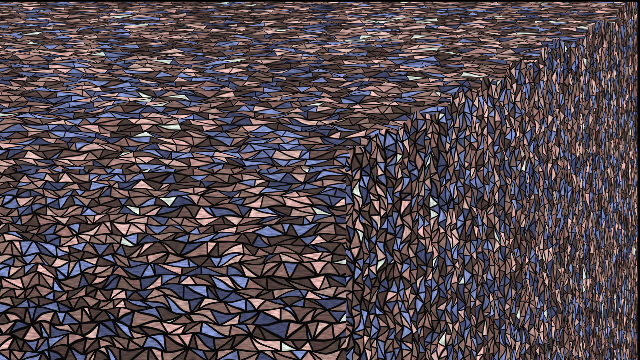
Reproduce this pattern procedurally as a WebGL 1 fragment shader.

```glsl
precision highp float;
// A mosaic of jittered triangles on two walls that shrink toward the top and right edges.
uniform vec2 u_resolution;

const float ASPECT = 16.0 / 9.0;
const float SEAM_X = 0.96;
const float SEAM_TOP = 0.572;
const vec3 GROUT = vec3(0.035, 0.03, 0.035);
const vec3 UMBER = vec3(0.29, 0.24, 0.225);
const vec3 CLAY = vec3(0.56, 0.45, 0.42);
const vec3 SAND = vec3(0.87, 0.74, 0.71);
const vec3 NAVY = vec3(0.26, 0.28, 0.41);
const vec3 PERIWINKLE = vec3(0.52, 0.58, 0.80);
const vec3 PALE = vec3(0.83, 0.87, 0.83);

float hash(vec2 p) {
  return fract(sin(dot(p, vec2(127.1, 311.7))) * 43758.545);
}

float gradientDot(vec2 cell, vec2 f, vec2 corner) {
  float angle = 6.2832 * hash(cell + corner);
  return dot(vec2(cos(angle), sin(angle)), f - corner);
}

float gradientNoise(vec2 p) {
  vec2 cell = floor(p);
  vec2 f = fract(p);
  vec2 w = f * f * f * (f * (f * 6.0 - 15.0) + 10.0);
  float low = mix(gradientDot(cell, f, vec2(0.0)), gradientDot(cell, f, vec2(1.0, 0.0)), w.x);
  float high = mix(gradientDot(cell, f, vec2(0.0, 1.0)), gradientDot(cell, f, vec2(1.0)), w.x);
  return mix(low, high, w.y);
}

float lineDistance(vec2 p, vec2 a, vec2 b) {
  vec2 d = b - a;
  return (d.x * (p.y - a.y) - d.y * (p.x - a.x)) / max(length(d), 0.0001);
}

// Ends of the slanted divider at the start of a cell: x at the row's bottom and top.
vec2 divider(float index, float row) {
  vec2 key = vec2(index, row * 2.0);
  return index + 0.86 * (vec2(hash(key), hash(key + vec2(0.0, 1.0))) - 0.5);
}

// Each slanted cell is cut by one diagonal. Returns edge distance and triangle id.
vec3 triangleStrip(float along, float across, vec2 size) {
  across += 0.75 * gradientNoise(vec2(along * 0.6, across * 0.45));
  float row = floor(across);
  float t = fract(across);
  along += hash(vec2(row, 9.0));
  float index = floor(along);
  vec2 here = divider(index, row);
  vec2 next = divider(index + 1.0, row);
  if (along < mix(here.x, here.y, t)) index -= 1.0;
  else if (along > mix(next.x, next.y, t)) index += 1.0;
  vec2 left = divider(index, row) - index;
  vec2 right = divider(index + 1.0, row) - index;

  vec2 q = vec2(along - index, t) * size;
  vec2 a = vec2(left.x, 0.0) * size;
  vec2 b = vec2(right.x, 0.0) * size;
  vec2 c = vec2(left.y, 1.0) * size;
  vec2 d = vec2(right.y, 1.0) * size;
  bool rising = hash(vec2(index, row) + 53.0) > 0.5;
  float diagonal = rising ? lineDistance(q, a, d) : lineDistance(q, b, c);
  float sides = min(abs(lineDistance(q, a, c)), abs(lineDistance(q, b, d)));
  float rails = min(t, 1.0 - t) * size.y;
  float edge = min(min(sides, rails), abs(diagonal));
  return vec3(edge, index * 2.0 + step(0.0, diagonal), row);
}

vec3 tileColor(vec2 id, float blueShare) {
  float tone = hash(id + 17.3);
  vec3 earth = mix(UMBER, CLAY, smoothstep(0.15, 0.55, tone));
  earth = mix(earth, SAND, smoothstep(0.55, 1.0, tone));
  earth *= mix(vec3(1.0), vec3(1.04, 0.95, 0.97), hash(id + 5.9));
  vec3 blue = mix(NAVY, PERIWINKLE, smoothstep(0.15, 0.95, tone));
  vec3 color = hash(id + 31.7) < blueShare ? blue : earth;
  return hash(id + 71.1) > 0.98 ? PALE : color;
}

void main() {
  vec2 p = gl_FragCoord.xy / u_resolution * vec2(ASPECT, 1.0);
  float pixel = 1.0 / u_resolution.y;
  float fromTop = 1.0 - p.y;
  float fromRight = ASPECT - p.x;

  // The right wall starts at a vertical seam and ends on a ragged diagonal.
  float ridge = SEAM_TOP + (p.x - SEAM_X) * 0.523 + 0.06 * gradientNoise(p * 22.0);
  bool rightWall = p.x > SEAM_X && p.y < ridge;

  vec3 tile;
  float gap;
  if (rightWall) {
    vec2 size = vec2(0.034, 0.0235 * (fromRight + 0.25));
    tile = triangleStrip(p.y / size.x, log(fromRight + 0.25) / 0.0235, size);
    tile.yz += vec2(211.0, 97.0);
    gap = 0.085 * size.y;
  } else {
    // Cells are narrower in the lower left corner.
    float across = log(fromTop + 0.17) / 0.033;
    float nearWidth = p.y < 0.53 ? 0.040 : 0.054;
    float width = p.x < 0.37 ? nearWidth : 0.054;
    float along = min(p.x, 0.37) / nearWidth + max(p.x - 0.37, 0.0) / 0.054;
    vec2 size = vec2(width, 0.033 * (fromTop + 0.17));
    tile = triangleStrip(along, across, size);
    gap = 0.075 * size.y;
  }

  // Blue gathers gently in a high left band and beside the seam.
  float band = exp(-pow((p.y - 0.68) / 0.18, 2.0)) * (1.0 - smoothstep(0.8, 1.3, p.x));
  vec2 toGlow = p - vec2(1.02, 0.46);
  float blueShare = 0.27 + 0.07 * band + 0.14 * exp(-18.0 * dot(toGlow, toGlow));
  blueShare += 0.14 * gradientNoise(p * 3.5) - 0.08 * smoothstep(0.82, 0.98, p.y);

  // Fine streaks follow the direction of each wall.
  vec2 streakScale = rightWall ? vec2(180.0, 55.0) : vec2(55.0, 200.0);
  float streak = 1.0 + 0.36 * gradientNoise(p * streakScale + hash(tile.yz) * 40.0);
  float fill = smoothstep(gap - 0.4 * pixel, gap + 0.4 * pixel, tile.x);
  vec3 color = mix(GROUT, tileColor(tile.yz, blueShare) * streak, fill);

  // Dark trim along the far edges.
  float trim = smoothstep(0.003, 0.007, fromTop) * smoothstep(0.004, 0.010, fromRight);
  gl_FragColor = vec4(color * trim, 1.0);
}
```
